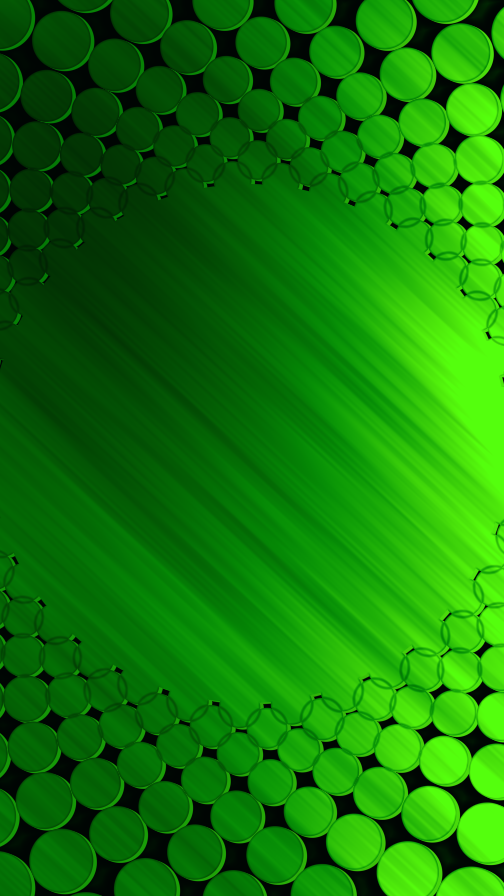
A WebGL 2 fragment shader for this background:

```glsl
#version 300 es
precision highp float;
// Brushed green metal plate whose rim breaks up into rings of raised round studs.
// Studs sit on a staggered polar lattice whose ring spacing grows outwards;
// the metal is a smooth light field modulated by noise stretched on a diagonal.

uniform vec2 u_resolution;
out vec4 outColor;

const float TAU = 6.2831853;
const vec2 CENTER = vec2(0.493, 0.917);
const float PLATE_RADIUS = 0.514;
const float STUDS_PER_RING = 33.0;
const int RINGS = 9;
const float TILT = 0.037;           // rings lie slightly lower than their centre

float hash(vec2 p) {
  vec3 q = fract(vec3(p.xyx) * 0.1031);
  q += dot(q, q.yzx + 33.33);
  return fract((q.x + q.y) * q.z);
}

float noise(vec2 p) {
  vec2 i = floor(p), f = fract(p);
  f = f * f * (3.0 - 2.0 * f);
  float low = mix(hash(i), hash(i + vec2(1, 0)), f.x);
  float high = mix(hash(i + vec2(0, 1)), hash(i + vec2(1, 1)), f.x);
  return mix(low, high, f.y);
}

// Signed distance to the central plate.
float plate(vec2 d) {
  return length(d) + TILT * d.y - PLATE_RADIUS;
}

// x: signed distance to plate and studs together, y: distance to any stud outline.
vec2 relief(vec2 p) {
  vec2 d = p - CENTER;
  float shape = plate(d);
  float seam = 1.0;
  float turn = atan(d.x, d.y) / TAU * STUDS_PER_RING;
  for (int i = 0; i < RINGS; i++) {
    float k = float(i);
    float stagger = 0.17 + 0.5 * mod(k + 1.0, 2.0);
    float slot = round(turn - stagger);
    float angle = (slot + stagger) * TAU / STUDS_PER_RING;
    float ring = 0.276 + 0.247 * pow(1.165, k);
    float scale = 1.0 / (1.0 + TILT * cos(angle));
    float vary = hash(vec2(mod(slot, STUDS_PER_RING), k + 5.0)) - 0.5;
    vec2 stud = ring * scale * vec2(sin(angle), cos(angle));
    float radius = (0.0393 + 0.00058 * k * k) * scale * (1.0 + 0.05 * vary);
    float dist = length(d - stud) - radius;
    shape = min(shape, dist);
    seam = min(seam, abs(dist));
  }
  return vec2(shape, seam);
}

// Broad light: bright right flank, shaded upper left.
float lightField(vec2 p) {
  float flank = 0.55 * pow(clamp(p.x, 0.0, 1.0), 2.3);
  vec2 s = p - vec2(0.2, 1.4);
  float shade = 0.22 * exp(-2.5 * s.x * s.x - 3.0 * s.y * s.y);
  float glow = 0.1 * p.x * p.x * exp(-6.0 * (p.y - 0.85) * (p.y - 0.85));
  return 0.43 + flank - shade + glow;
}

// Brushed streaks running down to the right, centred on 1.
float brushing(vec2 p) {
  vec2 along = normalize(vec2(1.0, -0.93));
  vec2 q = vec2(dot(p, along), dot(p, vec2(-along.y, along.x))) + 4.0;
  float streak = 0.0;
  float weight = 0.30;
  vec2 freq = vec2(0.9, 9.0);
  for (int i = 0; i < 4; i++) {
    streak += weight * (noise(q * freq + float(i) * 17.0) - 0.5);
    freq *= vec2(1.7, 2.7);
    weight *= 0.72;
  }
  return 1.0 + streak;
}

// Dark green through to yellowish bright green.
vec3 greenRamp(float t) {
  t = clamp(t, 0.0, 1.0);
  float warm = 0.30 * smoothstep(0.5, 1.0, t);
  return vec3(0.03 * t + warm, t, 0.01 + 0.04 * t * t);
}

float cover(float dist, float pixel) {
  return 1.0 - smoothstep(-0.7 * pixel, 0.7 * pixel, dist);
}

void main() {
  vec2 p = gl_FragCoord.xy / u_resolution.x;
  float pixel = 1.0 / u_resolution.x;
  vec2 top = relief(p);
  float side = relief(p - vec2(0.007, -0.003)).x;
  float caster = relief(p + vec2(0.018, 0.004)).x;
  float light = lightField(p);

  // Recessed floor, shadowed beside the studs.
  float open = smoothstep(-0.01, 0.045, caster) * smoothstep(0.0, 0.035, top.x);
  vec3 color = greenRamp(0.02 + light * 0.33 * open);

  // Lit side walls facing right.
  vec3 wall = greenRamp(0.38 + 0.65 * light);
  color = mix(color, wall, 0.9 * cover(side, pixel));

  // Brushed top faces with faint outlines where studs overlap.
  float outside = smoothstep(-0.004, 0.006, plate(p - CENTER));
  float crease = 0.28 * outside * (1.0 - smoothstep(0.0, 0.005, top.y));
  vec3 metal = greenRamp(light * brushing(p) * (1.0 - crease));
  color = mix(color, metal, cover(top.x, pixel));

  outColor = vec4(color, 1.0);
}
```
